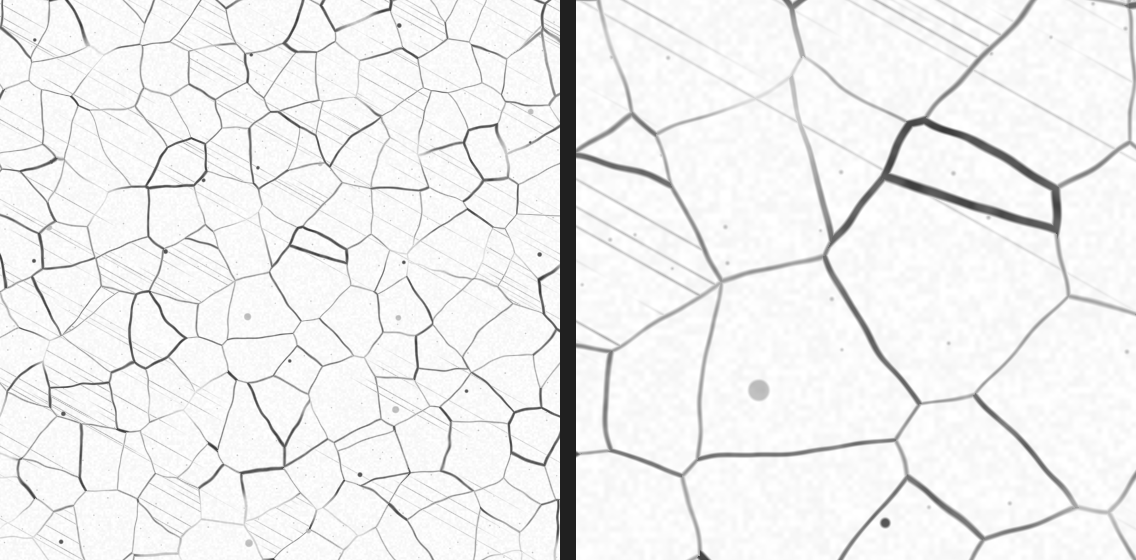
Left: the whole. Right: its middle third, enlarged.
Write a WebGL 2 fragment shader that draws this texture.

```glsl
#version 300 es
precision highp float;
// Etched metal section: pale grains parted by thin grey boundaries.
// Grains are a warped power diagram whose edges vary in weight; parallel
// polishing scratches, round pits and fine speckle lie on top.
uniform vec2 u_resolution;
out vec4 fragColor;

const float GRAINS = 12.0;         // seeds along the canvas height
const float PAPER = 0.982;         // tone of a clean grain
const float SCRATCH_ANGLE = 0.51;  // downward slope to the right

vec2 hash22(vec2 p) {
  vec3 q = fract(p.xyx * vec3(0.1031, 0.1030, 0.0973));
  q += dot(q, q.yzx + 33.33);
  return fract((q.xx + q.yz) * q.zy);
}

float noise(vec2 p) {
  vec2 i = floor(p), f = fract(p);
  f = f * f * (3.0 - 2.0 * f);
  float low = mix(hash22(i).x, hash22(i + vec2(1, 0)).x, f.x);
  float high = mix(hash22(i + vec2(0, 1)).x, hash22(i + vec2(1, 1)).x, f.x);
  return mix(low, high, f.y);
}

// Centred two-channel noise used to bend the boundaries
vec2 wobble(vec2 p) {
  return vec2(noise(p + 17.3), noise(p + 71.9)) - 0.5;
}

// Offset from q to the seed of a cell (xy) and its power distance (z)
vec3 seedPower(vec2 cell, vec2 q) {
  vec2 d = cell + hash22(cell + 5.0) - q;
  float weight = 0.4 * hash22(cell + 91.0).x;
  return vec3(d, dot(d, d) - weight);
}

float stroke(float dist, float halfWidth, float px) {
  float soft = 0.0008 + 0.5 * px;
  return 1.0 - smoothstep(halfWidth - soft, halfWidth + soft, dist);
}

// Darkness of a boundary; symmetric in its two grains
float edgeBoldness(vec2 a, vec2 b) {
  float r = hash22(a + b + 203.0).x;
  float outlined = max(hash22(a + 47.0).y, hash22(b + 47.0).y);
  return max(pow(r, 1.5), 0.95 * step(0.968, outlined));
}

// Ink of all boundaries around the grain at q; also yields the grain id
float grainEdges(vec2 q, float px, out vec2 grain) {
  vec2 base = floor(q);
  vec3 own = vec3(0, 0, 1e3);
  for (int j = -2; j <= 2; j++)
    for (int i = -2; i <= 2; i++) {
      vec2 cell = base + vec2(i, j);
      vec3 s = seedPower(cell, q);
      if (s.z < own.z) { own = s; grain = cell; }
    }
  float ink = 0.0;
  for (int j = -2; j <= 2; j++)
    for (int i = -2; i <= 2; i++) {
      vec2 cell = base + vec2(i, j);
      if (cell == grain) continue;
      vec3 s = seedPower(cell, q);
      float dist = (s.z - own.z) / (2.0 * max(length(s.xy - own.xy), 0.001));
      float bold = edgeBoldness(grain, cell);
      float line = stroke(dist / GRAINS, mix(0.0011, 0.0024, bold * bold), px);
      ink = max(ink, line * mix(0.34, 0.74, bold));
    }
  return ink;
}

// Tapered parallel scratches, at most one per cell of the rotated grid
float scratches(vec2 p, vec2 cells, float density, float px) {
  float c = cos(SCRATCH_ANGLE), s = sin(SCRATCH_ANGLE);
  vec2 g = vec2(c * p.x - s * p.y, s * p.x + c * p.y) * cells;
  g.x += 7.0 * hash22(vec2(floor(g.y), 3.0)).x;
  vec2 r = hash22(floor(g) + 130.0), f = fract(g);
  float dist = abs(f.y - mix(0.25, 0.75, r.y)) / cells.y;
  float taper = smoothstep(0.0, 0.2, f.x) * smoothstep(1.0, 0.7, f.x);
  return step(1.0 - density, r.x) * taper * stroke(dist, 0.0006, px);
}

// Scattered round spots, one per grid cell at the given density
float spots(vec2 p, float cells, float density, float radius, float px) {
  vec2 g = p * cells, id = floor(g);
  vec2 r = hash22(id + 311.0);
  vec2 centre = mix(vec2(0.15), vec2(0.85), hash22(id + 517.0));
  float dist = length(fract(g) - centre) / cells;
  return step(1.0 - density, r.x) * stroke(dist, radius * mix(0.6, 1.1, r.y), px);
}

void main() {
  vec2 p = gl_FragCoord.xy / u_resolution.y;
  float px = 1.0 / u_resolution.y;

  // Grain boundaries, bent at two scales and fading out in places
  vec2 bent = p + 0.034 * wobble(p * 9.0) + 0.004 * wobble(p * 48.0);
  vec2 grain;
  float ink = grainEdges(bent * GRAINS + 40.0, px, grain);
  ink *= mix(0.3, 1.0, smoothstep(0.12, 0.38, noise(p * 11.0 + 8.0)));
  ink *= mix(0.82, 1.06, noise(p * 90.0));

  // Scratches: long faint ones, patches, and bands held within single grains
  float patches = smoothstep(0.45, 0.75, noise(p * 4.0 + 29.0));
  float banded = step(0.87, hash22(grain + 7.0).x);
  float marks = 0.20 * scratches(p, vec2(1.3, 26.0), 0.30, px);
  marks = max(marks, 0.36 * patches * scratches(p + 3.0, vec2(4.0, 90.0), 0.22, px));
  marks = max(marks, 0.34 * banded * scratches(p + 6.0, vec2(3.5, 95.0), 0.45, px));
  ink = max(ink, marks * mix(0.6, 1.1, noise(p * 60.0)));

  // Dark pits, pale pits and tiny specks
  ink = max(ink, 0.66 * spots(p, 5.0, 0.55, 0.0038, px));
  ink = max(ink, 0.24 * spots(p + 2.0, 6.0, 0.22, 0.0062, px));
  ink = max(ink, 0.24 * spots(p + 5.0, 58.0, 0.10, 0.0011, px));

  float speckle = 0.045 * (noise(p * 290.0) - 0.5);
  fragColor = vec4(vec3(clamp(PAPER * (1.0 - ink) + speckle, 0.0, 1.0)), 1.0);
}
```
